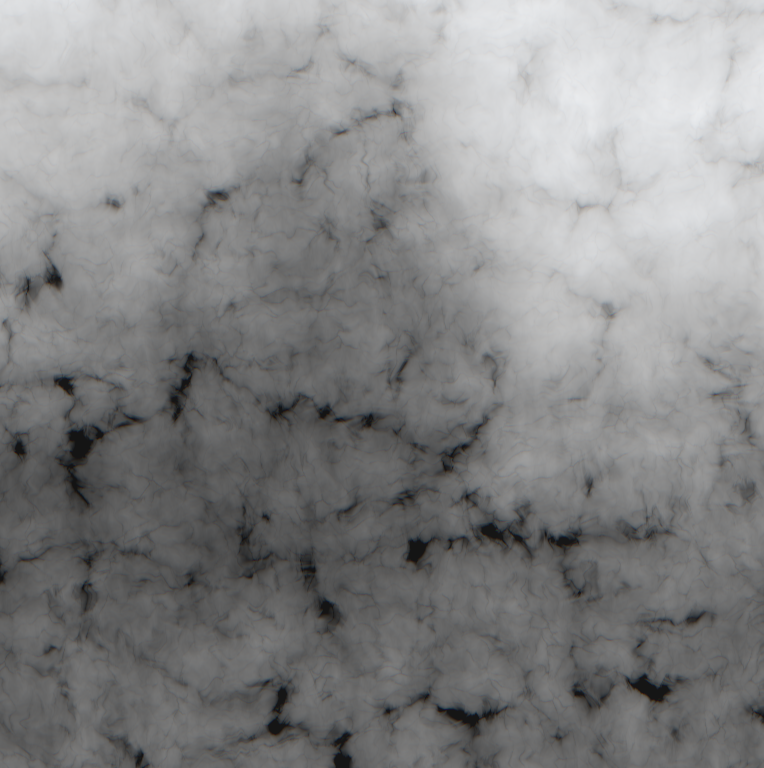
Reproduce this texture procedurally as a Shadertoy shader.

```glsl
// Soft grey cloud deck: pale puffs split by thin, broken dark cracks and knots.
#define PUFF_SCALE 8.0
#define CRACK_WIDTH 0.07
#define CRACK_DEPTH 0.13
#define KNOT_WIDTH 0.15
#define KNOT_DEPTH 0.34
#define PUFF_RELIEF 0.10
#define MOTTLE 0.035
#define FIBRE 0.05
#define DARK_TONE 0.42
#define LIGHT_TONE 0.88
#define FRINGE 0.0009

const mat2 TURN = mat2(0.8, 0.6, -0.6, 0.8);

vec2 hash2(vec2 p) {
    vec3 q = fract(p.xyx * vec3(0.1031, 0.1030, 0.0973));
    q += dot(q, q.yzx + 33.33);
    return fract((q.xx + q.yz) * q.zy);
}

// Layered, turned sines, roughly -1 to 1
float mottle(vec2 p) {
    float sum = 0.0, amp = 0.6;
    for (int i = 0; i < 6; i++) {
        p = TURN * p * 1.75 + 2.3;
        p += 0.6 * sin(p.yx * 0.9 + 1.7);
        sum += amp * sin(p.x) * sin(p.y + 0.8);
        amp *= 0.62;
    }
    return sum;
}

// Ragged displacement of the cell domain
vec2 fray(vec2 p) {
    float amp = 0.17, freq = 1.6;
    vec2 q = p;
    for (int i = 0; i < 6; i++) {
        q = TURN * q;
        p += amp * sin(freq * q.yx + float(i) * 1.9);
        q += amp * sin(freq * q.yx + 4.0);
        amp *= 0.58;
        freq *= 1.9;
    }
    return p;
}

// Distances to the three nearest cell centres
vec3 cells(vec2 p) {
    vec2 id = floor(p), f = fract(p);
    vec3 near = vec3(9.0);
    for (int y = -1; y <= 1; y++)
    for (int x = -1; x <= 1; x++) {
        vec2 o = vec2(x, y);
        float d = length(o + hash2(id + o + 40.0) - f);
        if (d < near.x) near = vec3(d, near.xy);
        else if (d < near.y) near = vec3(near.x, d, near.y);
        else near.z = min(near.z, d);
    }
    return near;
}

float crack(vec3 near, float width) {
    return exp(-(near.y - near.x) / width);
}

float knot(vec3 near) {
    float joint = (near.z - near.x) / KNOT_WIDTH;
    return exp(-joint * joint);
}

// Broad light: bright above and to the right, dim below
float skyLight(vec2 uv) {
    float right = smoothstep(0.46, 0.72, uv.x + 0.03 * sin(uv.y * 7.0));
    vec2 hollow = (uv - vec2(0.42, 0.74)) * vec2(4.5, 2.3);
    float height = uv.y + 0.20 * right - 0.17 * exp(-dot(hollow, hollow));
    height += 0.04 * mottle(uv * 4.0 + 3.0);
    float band = (uv.y - 0.34) / 0.14;
    float tone = mix(DARK_TONE, LIGHT_TONE, smoothstep(0.34, 1.07, height));
    return tone - 0.08 * exp(-band * band) * (1.0 - right);
}

float cloudTone(vec2 uv) {
    float light = skyLight(uv);
    float shade = mix(1.0, 0.2, smoothstep(0.48, 0.82, light));
    vec2 p = fray(uv * PUFF_SCALE);
    vec3 puffs = cells(p);
    vec3 tufts = cells(fray(p * 2.2 + 7.0));
    vec3 wisps = cells(fray(p * 5.0 + 19.0));

    // Broad cover and short breaks leave only scraps of each crack
    float cover = smoothstep(-0.3, 0.6, mottle(uv * 11.0 + 9.0));
    float breaks = smoothstep(-0.2, 0.55, mottle(uv * 36.0 + 21.0));
    float scraps = breaks * (0.15 + cover);
    float fine = crack(wisps, 0.16);
    float lines = crack(puffs, CRACK_WIDTH) * (0.12 + scraps)
                + crack(tufts, 0.12) * scraps * 0.6;

    // Ragged dark knots where puffs meet
    float ragged = 0.35 + 0.7 * breaks + 0.7 * fine;
    float knots = knot(puffs) * cover * ragged;
    knots += 0.6 * knot(tufts) * cover * ragged * crack(puffs, 0.3);

    // Puff shading, dusky halos and fine streaky grain
    float relief = PUFF_RELIEF * (0.42 - puffs.x) + 0.05 * (0.4 - tufts.x);
    relief += MOTTLE * mottle(uv * 17.0);
    relief -= 0.09 * crack(puffs, 0.28) * cover;
    float grain = 0.3 - fine * (0.5 + breaks);
    grain += 0.55 * mottle(uv * vec2(75.0, 60.0) + 5.0);
    float tone = light + relief * mix(0.5, 1.0, shade);
    tone += FIBRE * grain * (0.2 + 0.6 * shade);
    tone -= shade * (CRACK_DEPTH * lines + KNOT_DEPTH * knots);
    return max(tone, 0.04 + 0.1 * light);
}

void mainImage(out vec4 fragColor, in vec2 fragCoord) {
    vec2 uv = fragCoord / iResolution.xy;
    // Slight colour fringe between the channels
    vec2 slip = vec2(0.0, FRINGE);
    vec3 color = vec3(cloudTone(uv - slip), cloudTone(uv), cloudTone(uv + slip));
    color += vec3(-0.006, 0.0, 0.008) * smoothstep(0.72, 0.9, color.g);
    fragColor = vec4(clamp(color, 0.0, 1.0), 1.0);
}
```
